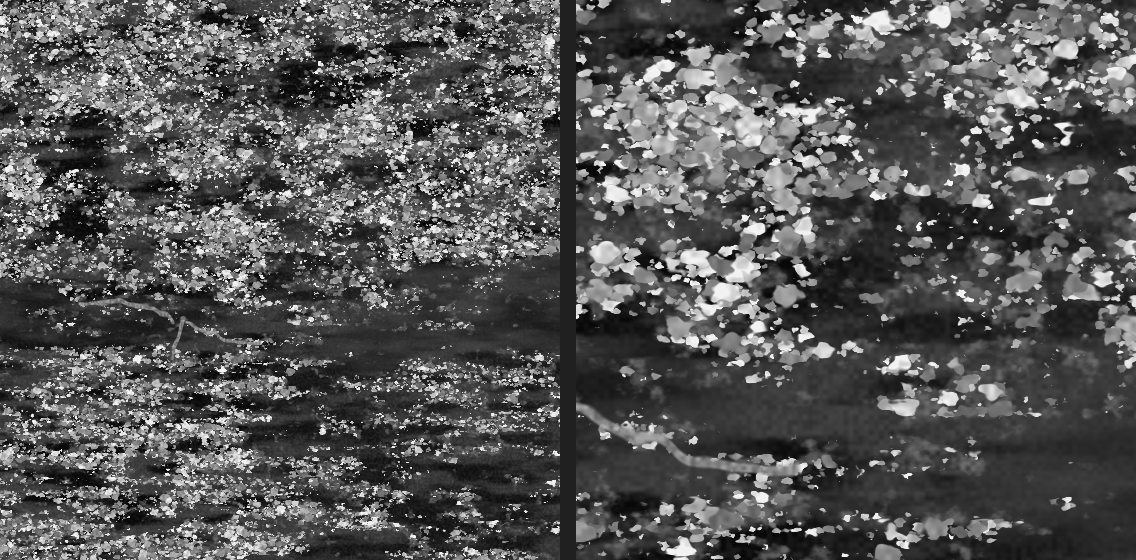
Left, the full canvas; right, a detail of the centre.
Give the GLSL for this texture, as a Shadertoy shader.

```glsl
float hash(vec2 p) {
    vec3 q = fract(vec3(p.xyx) * 0.1031);
    q += dot(q, q.yzx + 33.33);
    return fract((q.x + q.y) * q.z);
}

float noise(vec2 p) {
    vec2 i = floor(p), f = fract(p);
    f = f * f * (3.0 - 2.0 * f);
    vec2 e = vec2(1.0, 0.0);
    return mix(mix(hash(i), hash(i + e), f.x),
               mix(hash(i + e.yx), hash(i + e.xx), f.x), f.y);
}

float fbm(vec2 p) {
    float sum = 0.0, amp = 0.533;
    for (int i = 0; i < 4; i++) {
        sum += amp * noise(p);
        p = mat2(1.98, 0.16, -0.16, 1.98) * p + 17.3;
        amp *= 0.5;
    }
    return sum;
}

float ramp(float edge, float width, float x) {
    return smoothstep(edge - width, edge + width, x);
}

float box(vec2 p, vec2 center, vec2 size, float soft) {
    vec2 d = abs(p - center) - size;
    return 1.0 - ramp(0.0, soft, max(d.x, d.y));
}

float segment(vec2 p, vec2 a, vec2 b) {
    vec2 d = b - a;
    return length(p - a - d * clamp(dot(p - a, d) / dot(d, d), 0.0, 1.0));
}

// Bare slabs of smooth rock on both sides
float slabMask(vec2 p) {
    float right = ramp(0.36, 0.012, p.y) * (1.0 - ramp(0.53, 0.012, p.y))
                * ramp(0.57, 0.02, p.x - 0.9 * (p.y - 0.37));
    float top = 0.505 - 0.04 * ramp(0.1, 0.05, p.x);
    float left = ramp(0.385, 0.03, p.y) * (1.0 - ramp(top, 0.012, p.y))
               * (1.0 - ramp(0.44, 0.04, p.x));
    return max(right, 0.85 * left);
}

// Pale branching vein
float veinDistance(vec2 p) {
    float d = segment(p, vec2(0.14, 0.467), vec2(0.28, 0.449));
    d = min(d, segment(p, vec2(0.28, 0.449), vec2(0.315, 0.426)));
    d = min(d, segment(p, vec2(0.34, 0.425), vec2(0.41, 0.392)));
    d = min(d, segment(p, vec2(0.41, 0.392), vec2(0.46, 0.390)));
    return min(d, segment(p, vec2(0.335, 0.435), vec2(0.31, 0.36)));
}

// Scattered round flakes: x is the mask, y the tone
vec2 flakes(vec2 uv, float cells, float cover, float seed) {
    vec2 p = uv * cells * vec2(0.85, 1.1);
    p += 0.55 * (vec2(noise(p * 2.7 + seed), noise(p * 2.7 + seed + 41.0)) - 0.5);
    vec2 result = vec2(0.0, 0.5);
    for (int y = -1; y <= 1; y++)
    for (int x = -1; x <= 1; x++) {
        vec2 id = floor(p) + vec2(x, y);
        vec2 key = id + seed;
        vec2 center = id + vec2(hash(key + 3.1), hash(key + 57.7));
        float grow = smoothstep(0.0, 0.22, cover - hash(key + 91.3));
        float radius = mix(0.27, 0.6, hash(key + 23.9)) * grow;
        float mask = (1.0 - ramp(radius, 0.09, length(p - center))) * step(0.01, grow);
        float tone = mix(0.42, 0.96, hash(key + 71.5));
        result = mix(result, vec2(1.0, tone), mask);
    }
    return result;
}

void mainImage(out vec4 fragColor, in vec2 fragCoord) {
    vec2 uv = fragCoord / iResolution.xy;
    vec2 warp = vec2(fbm(uv * 9.0), fbm(uv * 9.0 + 63.0)) - 0.5;
    vec2 p = uv + 0.07 * warp;

    // Regions
    float slab = slabMask(p);
    float panel = box(p, vec2(0.585, 0.57), vec2(0.12, 0.17), 0.02);
    float lower = 1.0 - ramp(0.45, 0.04, p.y);
    float sparse = lower * ramp(0.47, 0.02, p.x);

    // Lichen density
    float broad = fbm(uv * vec2(5.0, 7.0) + 8.0) - 0.5;
    float clumps = fbm(uv * vec2(24.0, 34.0)) - 0.5;
    float streaks = fbm(uv * vec2(11.0, 85.0) + 5.0) - 0.5;
    float cover = 0.47 + 0.7 * broad + 1.3 * clumps + (0.5 + 0.8 * lower) * streaks;
    cover -= 0.42 * slab + 0.17 * panel + 0.06 * lower + 0.15 * sparse;

    // Dark layered rock
    float strata = fbm(uv * vec2(13.0, 55.0) + 29.0);
    float grain = noise(uv * 330.0) - 0.5;
    float rock = mix(0.05, 0.24, smoothstep(0.33, 0.65, strata));
    float smoothRock = 0.19 + 0.16 * (strata - 0.5) + 0.12 * broad;
    rock = mix(rock, smoothRock, max(0.9 * slab, 0.5 * max(panel, sparse)));
    rock += 0.08 * grain * (1.0 - 0.6 * slab);

    // Dull crust beneath the flakes
    float crust = ramp(0.57, 0.12, fbm(uv * vec2(75.0, 100.0)) + 0.35 * (cover - 0.4));
    float tone = mix(rock, 0.36 + 0.2 * grain, 0.85 * crust);

    // Flakes, fine to coarse
    float texture1 = 0.84 + 0.32 * noise(uv * 260.0 + 12.0);
    for (int i = 0; i < 3; i++) {
        float level = float(i);
        float cells = 205.0 * pow(0.62, level);
        vec2 flake = flakes(uv, cells, cover - 0.03 * level, 13.0 + 101.0 * level);
        tone = mix(tone, flake.y * texture1, flake.x);
    }

    // Vein
    vec2 bent = uv + 0.035 * warp + 0.008 * (vec2(noise(uv * 60.0), noise(uv * 60.0 + 9.0)) - 0.5);
    float vein = 1.0 - ramp(0.0035, 0.0015, veinDistance(bent));
    tone = mix(tone, 0.58 + 0.3 * grain, 0.85 * vein);

    fragColor = vec4(vec3(clamp(tone, 0.03, 0.95)), 1.0);
}
```
